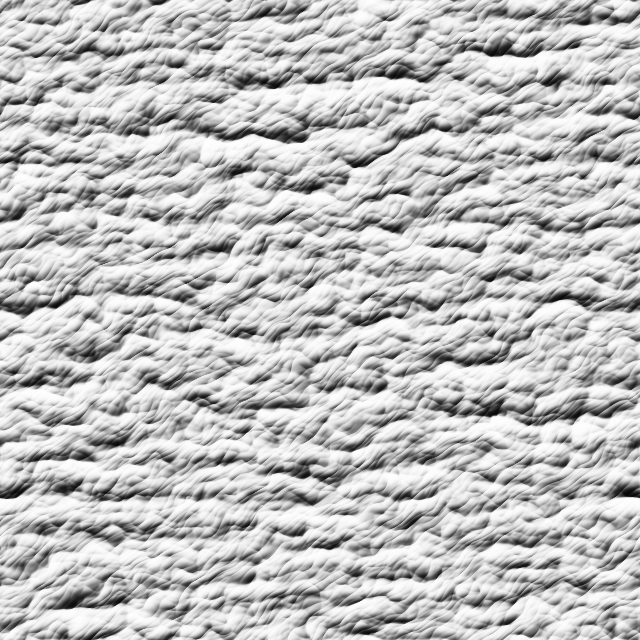
This texture map is drawn by a WebGL 2 fragment shader. Its source:

```glsl
#version 300 es
precision highp float;

uniform vec2 u_resolution;
out vec4 fragColor;

const float TAU = 6.2831853;

// Cells across and up for each layer of the relief
const vec2 RIDGE_CELLS = vec2(6.0, 23.0);
const vec2 LUMP_CELLS = vec2(25.0, 36.0);
const vec2 GRAIN_CELLS = vec2(48.0, 62.0);
const vec2 STREAK_CELLS = vec2(76.0, 46.0);

// Share of each layer in the total slope
const float RIDGE_WEIGHT = 0.58;
const float LUMP_WEIGHT = 0.62;
const float GRAIN_WEIGHT = 0.38;
const float STREAK_WEIGHT = 0.36;

// Light directions, in the cell space of each layer
const vec2 RIDGE_LIGHT = vec2(-0.10, 1.0);
const vec2 LUMP_LIGHT = vec2(-0.38, 0.92);
const vec2 STREAK_LIGHT = vec2(-0.85, 0.50);

const float JITTER = 0.9;
const float CREASE_SHARPNESS = 12.0;
const float SLOPE_SPREAD = 0.24;
const float EXPOSURE = 1.5;
const float CONTRAST = 1.35;
const vec3 SHADOW_COLOR = vec3(0.02);
const vec3 LIGHT_COLOR = vec3(0.995);

uint scramble(uint n) {
    n = n * 747796405u + 2891336453u;
    n = ((n >> ((n >> 28u) + 4u)) ^ n) * 277803737u;
    return (n >> 22u) ^ n;
}

vec2 hash2(vec2 cell, uint seed) {
    uint a = scramble(uint(cell.x) + scramble(uint(cell.y) + scramble(seed)));
    uint b = scramble(a);
    return vec2(a >> 8u, b >> 8u) / 16777216.0;
}

// Slope toward the light on rounded bumps from wrapped, soft cellular noise
float bumpSlope(vec2 uv, vec2 cells, vec2 light, uint seed) {
    vec2 p = uv * cells;
    vec2 base = floor(p);
    float slope = 0.0;
    float total = 0.0;
    for (int y = -1; y <= 1; y++) {
        for (int x = -1; x <= 1; x++) {
            vec2 cell = base + vec2(x, y);
            vec2 rnd = hash2(mod(cell, cells), seed);
            vec2 offset = p - cell - 0.5 - JITTER * (rnd - 0.5);
            float nearness = exp(-CREASE_SHARPNESS * dot(offset, offset));
            slope += nearness * dot(offset, light);
            total += nearness;
        }
    }
    return slope / total;
}

// Layered sines with whole frequencies bend the rows without breaking the tile
vec2 bend(vec2 uv) {
    vec2 t = TAU * uv;
    float across = 0.004 * sin(7.0 * t.y + 2.0 * t.x)
                 + 0.003 * sin(19.0 * t.y - 5.0 * t.x + 1.3);
    float up = 0.0040 * sin(3.0 * t.x + 2.0 * t.y + 0.7)
             + 0.0030 * sin(8.0 * t.x - 5.0 * t.y + 2.1)
             + 0.0016 * sin(17.0 * t.x + 9.0 * t.y);
    return uv + vec2(across, up);
}

void main() {
    vec2 uv = gl_FragCoord.xy / u_resolution;
    vec2 p = bend(uv);
    // A whole shear turns the streak cells up to the right
    vec2 sheared = vec2(p.x - p.y, p.y);

    // Relief
    float slope = RIDGE_WEIGHT * bumpSlope(p, RIDGE_CELLS, RIDGE_LIGHT, 11u)
                + LUMP_WEIGHT * bumpSlope(p, LUMP_CELLS, LUMP_LIGHT, 23u)
                + GRAIN_WEIGHT * bumpSlope(p, GRAIN_CELLS, LUMP_LIGHT, 37u)
                + STREAK_WEIGHT * bumpSlope(sheared, STREAK_CELLS, STREAK_LIGHT, 53u);

    // Soft tone curve: broad whites, few deep shadows
    float tone = EXPOSURE + CONTRAST * slope / SLOPE_SPREAD;
    float lit = 1.0 / (1.0 + exp(-tone));
    fragColor = vec4(mix(SHADOW_COLOR, LIGHT_COLOR, lit), 1.0);
}
```
